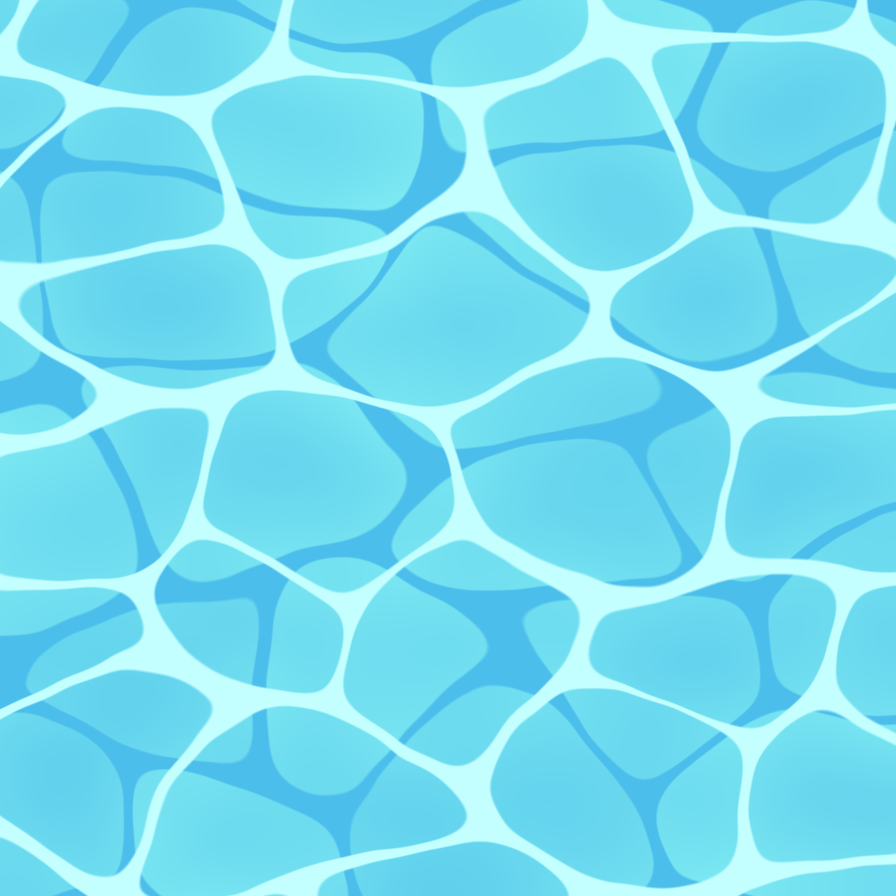
Reproduce this texture procedurally as a WebGL 2 fragment shader.

```glsl
#version 300 es
precision highp float;
// Sunlit pool water: a pale web of caustic light over a darker shadow web.
// Both webs are stretched Voronoi borders, rounded by a smooth minimum and
// bent by gradient noise; the water between them is softly shaded.

uniform vec2 u_resolution;
out vec4 fragColor;

vec2 hash2(vec2 p) {
  vec3 q = fract(p.xyx * vec3(0.1031, 0.1030, 0.0973));
  q += dot(q, q.yzx + 33.33);
  return fract((q.xx + q.yz) * q.zy);
}

float gradientNoise(vec2 p) {
  vec2 i = floor(p), f = fract(p);
  vec2 u = f * f * f * (f * (f * 6.0 - 15.0) + 10.0);
  vec2 e = vec2(0.0, 1.0);
  float a = dot(hash2(i) * 2.0 - 1.0, f);
  float b = dot(hash2(i + e.yx) * 2.0 - 1.0, f - e.yx);
  float c = dot(hash2(i + e.xy) * 2.0 - 1.0, f - e.xy);
  float d = dot(hash2(i + e.yy) * 2.0 - 1.0, f - e.yy);
  return mix(mix(a, b, u.x), mix(c, d, u.x), u.y);
}

vec2 noise2(vec2 p) {
  return vec2(gradientNoise(p), gradientNoise(p + 47.3));
}

// Jittered cell centre, with every other row shifted like bricks
vec2 cellCentre(vec2 cell) {
  float shift = 0.5 * mod(cell.y, 2.0) - 0.25;
  return cell + 0.5 + vec2(shift, 0.0) + 0.72 * (hash2(cell + 19.0) - 0.5);
}

// x: rounded distance to the cell border in canvas units, y: random cell tone
vec2 causticWeb(vec2 uv, vec2 cellsPerCanvas, float sharpness) {
  vec2 p = uv * cellsPerCanvas;
  vec2 home = floor(p), nearest = vec2(0.0), nearestCell = home;
  float best = 1e3;
  for (int y = -2; y <= 2; y++)
    for (int x = -2; x <= 2; x++) {
      vec2 cell = home + vec2(x, y);
      vec2 r = cellCentre(cell) - p;
      if (dot(r, r) < best) {
        best = dot(r, r);
        nearest = r;
        nearestCell = cell;
      }
    }

  // Soft minimum over all bisectors thickens the web at its junctions
  float sum = 0.0;
  for (int y = -2; y <= 2; y++)
    for (int x = -2; x <= 2; x++) {
      vec2 cell = home + vec2(x, y);
      if (cell == nearestCell) continue;
      vec2 r = cellCentre(cell) - p;
      vec2 across = r - nearest;
      float border = dot(0.5 * (r + nearest), across) / length(across * cellsPerCanvas);
      sum += exp(-sharpness * border);
    }
  return vec2(-log(sum) / sharpness, hash2(nearestCell + 71.0).x);
}

void main() {
  vec2 uv = gl_FragCoord.xy / u_resolution.y;
  float soft = max(0.0016, 0.9 / u_resolution.y);

  // Bend both webs with broad swells and small ripples
  vec2 ripple = 0.005 * noise2(uv * 19.0);
  vec2 lightUv = uv + 0.060 * noise2(uv * 4.5 + 3.0) + ripple;
  vec2 shadowUv = uv + 0.075 * noise2(uv * 4.0 + 21.0) + ripple;
  vec2 light = causticWeb(lightUv + 2.0, vec2(3.7, 5.5), 62.0);
  vec2 shadow = causticWeb(shadowUv + 5.37, vec2(3.3, 4.7), 58.0);

  // Water: deeper blue towards cell centres, drifting in brightness
  float tone = 0.62 + 0.55 * gradientNoise(uv * 3.2 + 8.0);
  tone -= 3.2 * (max(light.x, 0.0) - 0.02) + 2.6 * (max(shadow.x, 0.0) - 0.03);
  tone += 0.28 * (shadow.y - 0.5);
  vec3 colour = mix(vec3(0.36, 0.80, 0.925), vec3(0.49, 0.915, 0.95), clamp(tone, 0.0, 1.0));

  // Shadow web
  float shadowWidth = 0.0055 + 0.009 * gradientNoise(uv * 5.0 + 61.0);
  float shade = 1.0 - smoothstep(-soft, soft, shadow.x - max(shadowWidth, 0.001));
  colour = mix(colour, vec3(0.295, 0.745, 0.92), shade);

  // Light web on top
  float lightWidth = 0.0048 + 0.006 * gradientNoise(uv * 6.0 + 33.0);
  float glow = 1.0 - smoothstep(-soft, soft, light.x - max(lightWidth, 0.002));
  colour = mix(colour, vec3(0.765, 1.0, 1.0), glow);

  fragColor = vec4(colour, 1.0);
}
```
